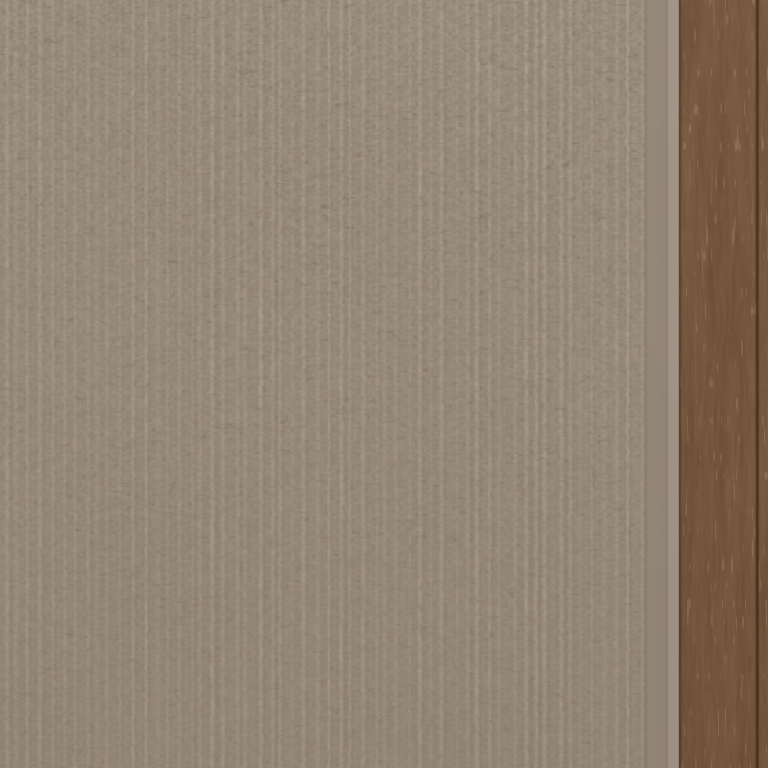
This texture is drawn by a three.js fragment shader. Its source:

```glsl
// Ribbed taupe wallpaper beside a slim painted trim and a brown wood post.
varying vec2 vUv;

const float WALL_END = 0.840;
const float TRIM_STEP = 0.869;
const float WOOD_START = 0.884;
const float GROOVE_X = 0.986;
const float RIB_PITCH = 0.0150; // 56 ribs across the wallpaper
const float SOFT = 0.0012;

const vec3 WALL = vec3(0.585, 0.535, 0.465);
const vec3 TRIM = vec3(0.575, 0.525, 0.470);
const vec3 TRIM_LIP = vec3(0.625, 0.575, 0.520);
const vec3 WOOD_DARK = vec3(0.405, 0.295, 0.200);
const vec3 WOOD_LIGHT = vec3(0.500, 0.380, 0.275);
const vec3 GROOVE = vec3(0.250, 0.165, 0.105);

// Hash without sine
float hash(vec2 p) {
  vec3 q = fract(vec3(p.xyx) * 0.1031);
  q += dot(q, q.yzx + 33.33);
  return fract((q.x + q.y) * q.z);
}

float noise(vec2 p) {
  vec2 i = floor(p);
  vec2 f = fract(p);
  f = f * f * (3.0 - 2.0 * f);
  float low = mix(hash(i), hash(i + vec2(1.0, 0.0)), f.x);
  float high = mix(hash(i + vec2(0.0, 1.0)), hash(i + vec2(1.0, 1.0)), f.x);
  return mix(low, high, f.y);
}

float edge(float x, float at) {
  return smoothstep(at - SOFT, at + SOFT, x);
}

// Soft vertical line centred on x = 0
float line(float x, float width) {
  return exp(-x * x / (width * width));
}

// Raised threads with uneven spacing, strength and a worn surface
float ribs(vec2 p, float pitch) {
  float cell = floor(p.x / pitch);
  float relief = 0.0;
  for (int k = -1; k <= 1; k++) {
    float id = cell + float(k);
    float offset = 0.5 + 0.5 * (hash(vec2(id, 3.0)) - 0.5);
    float strength = mix(0.35, 1.0, hash(vec2(id, 11.0)));
    float width = pitch * mix(0.11, 0.19, hash(vec2(id, 23.0)));
    float wobble = (noise(vec2(id * 7.0, p.y * 170.0)) - 0.5) * 0.0014;
    float wear = 0.55 + 0.6 * noise(vec2(id * 5.0, p.y * 110.0));
    float x = p.x - (id + offset) * pitch - wobble;
    float crest = line(x, width) * wear;
    float shade = line(x - width * 2.0, width) + 0.6 * line(x + width * 2.1, width);
    relief += strength * (crest - 0.36 * shade);
  }
  return relief;
}

vec3 wallpaper(vec2 p) {
  float grain = noise(p * vec2(210.0, 300.0)) - 0.5;
  float fine = noise(p * vec2(430.0, 480.0) + 17.0) - 0.5;
  float pits = smoothstep(0.76, 0.96, noise(p * vec2(150.0, 310.0) + 41.0));
  float patches = noise(p * vec2(5.0, 4.0)) - 0.5;
  float texture = mix(0.7, 1.25, p.y);
  float light = 0.026 * (p.y - 0.45) + 0.008 * patches;
  light += 0.050 * ribs(p, RIB_PITCH);
  light += texture * (0.036 * grain + 0.020 * fine - 0.030 * pits);
  return WALL + light * vec3(1.0, 1.0, 1.03);
}

vec3 trim(vec2 p) {
  float across = (p.x - WALL_END) / (TRIM_STEP - WALL_END);
  vec3 flatFace = TRIM + 0.018 * (0.5 - across);
  vec3 col = mix(flatFace, TRIM_LIP, edge(p.x, TRIM_STEP));
  col -= 0.055 * line(p.x - WALL_END, 0.0025);
  col -= 0.030 * line(p.x - TRIM_STEP, 0.0018);
  return col + 0.022 * (p.y - 0.5);
}

vec3 wood(vec2 p) {
  float bend = 0.006 * noise(p * vec2(8.0, 4.0));
  float x = p.x + bend;
  float broad = noise(vec2(x * 70.0, p.y * 5.0));
  float grain = noise(vec2(x * 260.0, p.y * 22.0));
  float pores = noise(vec2(x * 420.0, p.y * 65.0));
  vec3 col = mix(WOOD_DARK, WOOD_LIGHT, 0.40 * broad + 0.35 * grain + 0.25 * pores);
  float fleck = smoothstep(0.78, 0.96, noise(vec2(x * 330.0, p.y * 42.0) + 9.0));
  col += 0.075 * fleck;
  // Shadowed joint between the two boards, and the dark near edge
  col = mix(col, GROOVE, 0.85 * line(p.x - GROOVE_X, 0.0022));
  col = mix(col, GROOVE, 0.70 * line(p.x - WOOD_START, 0.0028));
  return col + 0.018 * (p.y - 0.5);
}

void main() {
  vec3 col = wallpaper(vUv);
  col = mix(col, trim(vUv), edge(vUv.x, WALL_END));
  col = mix(col, wood(vUv), edge(vUv.x, WOOD_START));
  gl_FragColor = vec4(clamp(col, 0.0, 1.0), 1.0);
}
```
